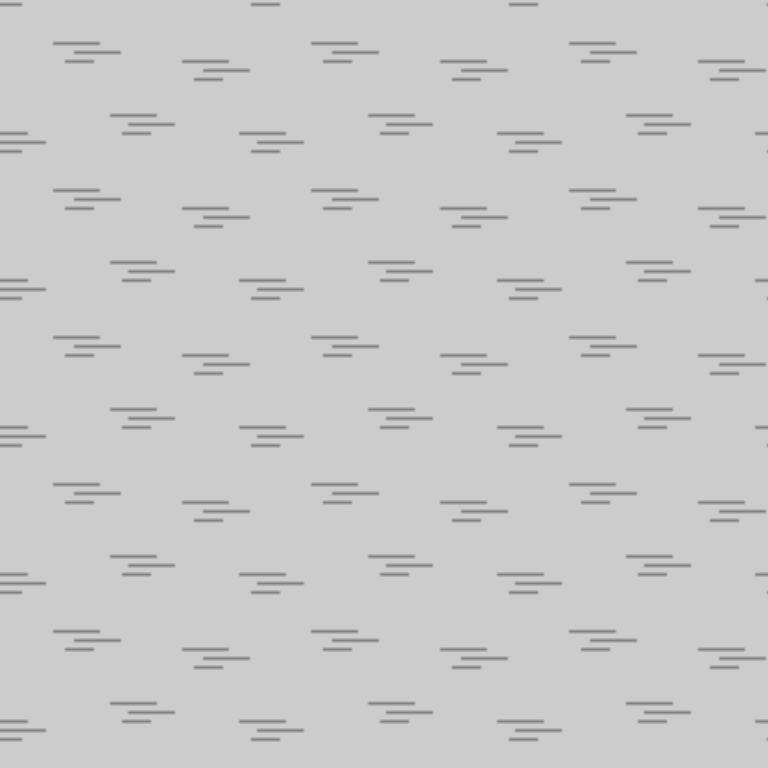
This pattern is drawn by a WebGL 2 fragment shader. Its source:

```glsl
#version 300 es
precision highp float;
// Soft grey dashes in staggered groups of three, repeating on a pale grey ground.

uniform vec2 u_resolution;
out vec4 fragColor;

const float CANVAS_UNITS = 256.0;       // grid units along the canvas height
const vec2 TILE = vec2(86.0, 49.0);     // about 2.98 tiles across, 5.22 down
const vec2 HALF_TILE_STEP = vec2(43.0, 6.0);
const float ROW_GAP = 3.0;
const float LONG_DASH = 15.6;
const float SHORT_DASH = 9.7;
const float LINE_WIDTH = 1.0;
const float SOFTNESS = 1.0;

const vec3 GROUND = vec3(0.80);
const vec3 INK = vec3(0.51);

// Shortest offset from a centre that repeats once per tile.
vec2 tiledOffset(vec2 p, vec2 center, vec2 tile) {
    return mod(p - center + 0.5 * tile, tile) - 0.5 * tile;
}

// Soft-edged coverage of one repeated horizontal dash.
float dash(vec2 p, vec2 center, float len) {
    vec2 d = abs(tiledOffset(p, center, TILE));
    vec2 halfSize = 0.5 * vec2(len, LINE_WIDTH);
    vec2 cover = clamp((halfSize - d) / SOFTNESS + 0.5, 0.0, 1.0);
    return cover.x * cover.y;
}

// Three stacked dashes; the middle one is shifted right by middleShift.
float dashGroup(vec2 p, vec2 first, float middleShift) {
    float top = dash(p, first, LONG_DASH);
    float middle = dash(p, first + vec2(middleShift, ROW_GAP), LONG_DASH);
    float bottom = dash(p, first + vec2(1.0, 2.0 * ROW_GAP), SHORT_DASH);
    return max(top, max(middle, bottom));
}

void main() {
    // Grid units, with y measured down from the top edge.
    vec2 p = gl_FragCoord.xy / u_resolution.y;
    p = CANVAS_UNITS * vec2(p.x, 1.0 - p.y);

    // Two kinds of group, each placed twice per tile.
    float ink = 0.0;
    for (int i = 0; i < 2; i++) {
        vec2 stagger = float(i) * HALF_TILE_STEP;
        ink = max(ink, dashGroup(p, vec2(25.5, 14.5) + stagger, 7.0));
        ink = max(ink, dashGroup(p, vec2(44.5, 38.5) + stagger, 6.0));
    }

    fragColor = vec4(mix(GROUND, INK, ink), 1.0);
}
```
